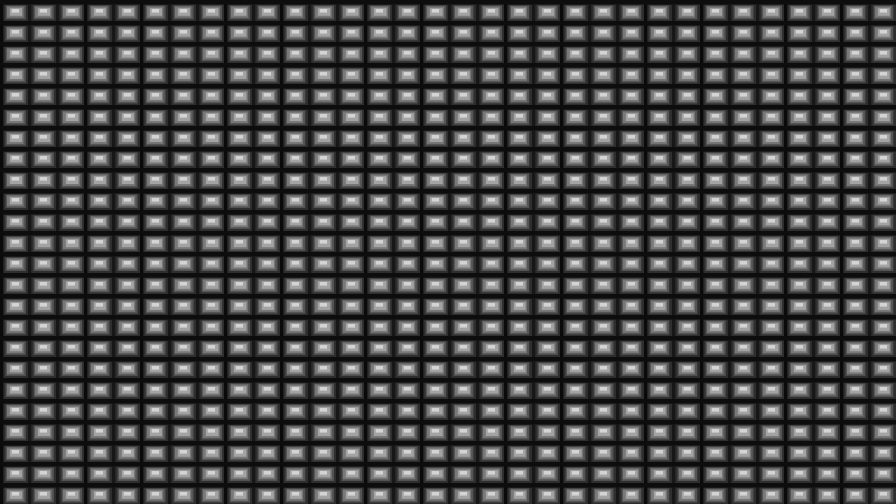
Reproduce this pattern procedurally as a WebGL 1 fragment shader.

```glsl
precision highp float;
// Grid of stepped grey metal studs set in dark, slightly uneven gutters.

uniform vec2 u_resolution;

const vec2 REPEATS = vec2(32.0, 24.0);   // whole studs across and down
const float BLACK_BAND = 0.05;           // shadow above each stud
const float GUTTER = 0.09;               // groove between columns
const float PLATE = 0.18;
const float BEVEL = 0.33;
const float FACE = 0.47;
const float RAISED = 0.64;
const float GLINT = 0.83;
const float HEIGHT_WEAR = 0.05;          // row height variation, in cells
const float WIDTH_WEAR = 0.04;           // column width variation, in cells
const float SEAM_SHADE = 0.05;           // darkening of the wider seams
const float SEAM_RHYTHM = 0.4;           // seams fall two to every five columns

float hash(float n) {
  return fract(sin(n * 12.9898) * 43758.5453);
}

// Antialiased rectangle from low to high; pixel is the pixel size in cells.
float box(vec2 p, vec2 low, vec2 high, vec2 pixel) {
  vec2 c = clamp((p - low) / pixel + 0.5, 0.0, 1.0)
         * clamp((high - p) / pixel + 0.5, 0.0, 1.0);
  return c.x * c.y;
}

void main() {
  // Cell coordinates, with y running down from the top of each cell.
  vec2 uv = gl_FragCoord.xy / u_resolution;
  vec2 grid = vec2(uv.x, 1.0 - uv.y) * REPEATS;
  vec2 id = mod(floor(grid), REPEATS);
  vec2 p = fract(grid);
  vec2 pixel = REPEATS / u_resolution;

  // Uneven sizes by row and column, plus a regular rhythm of dark seams.
  float seam = 1.0 - step(0.3, fract(id.x * SEAM_RHYTHM + 0.01));
  vec2 grow = vec2(WIDTH_WEAR * (hash(id.x + 3.0) - 0.5),
                   HEIGHT_WEAR * (hash(id.y + 41.0) - 0.5));

  // Gutters and backing plate.
  float groove = GUTTER - SEAM_SHADE * seam;
  float band = 1.0 - smoothstep(0.18, 0.18 + pixel.y, p.y);
  float tone = mix(groove, BLACK_BAND, band);
  tone = mix(tone, PLATE, box(p, vec2(0.12, 0.22), vec2(1.0, 1.0), pixel));

  // Nested steps rising to the off-centre glint.
  tone = mix(tone, BEVEL, box(p, vec2(0.20, 0.26), vec2(0.92, 0.92) + grow, pixel));
  tone = mix(tone, FACE, box(p, vec2(0.25, 0.31), vec2(0.84, 0.84) + grow, pixel));
  tone = mix(tone, RAISED, box(p, vec2(0.35, 0.39), vec2(0.79, 0.75) + grow, pixel));
  tone = mix(tone, GLINT, box(p, vec2(0.42, 0.43), vec2(0.68, 0.60), pixel));

  gl_FragColor = vec4(vec3(tone), 1.0);
}
```
